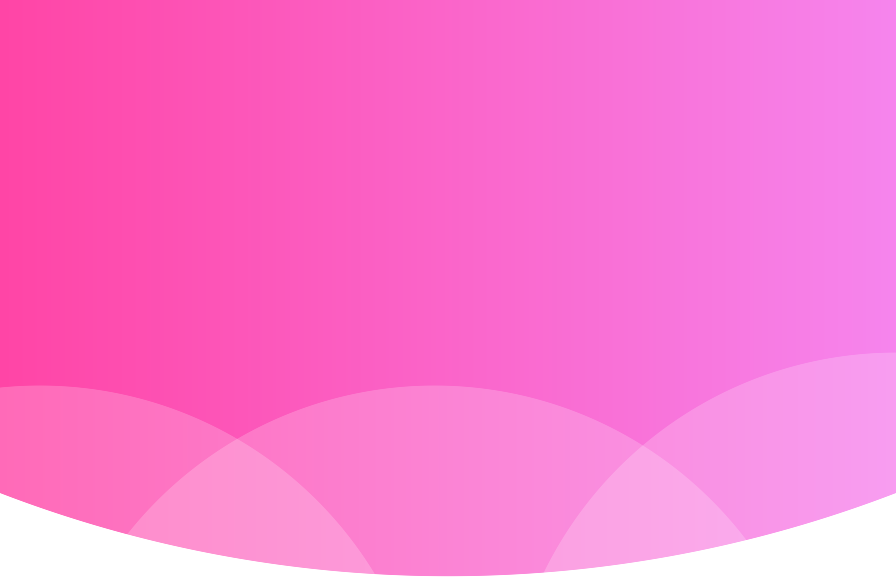
Write a WebGL 1 fragment shader that draws this background.

```glsl
precision highp float;
// A pink-to-violet banner whose lower edge is a wide shallow arc over white.
// Three translucent white discs rise from below and brighten where they overlap.
// Shapes are circle distance functions, in units of the canvas height.

uniform vec2 u_resolution;

const float ASPECT = 512.0 / 330.0;

// Colours
const vec3 PINK = vec3(1.0, 0.27, 0.65);
const vec3 VIOLET = vec3(0.965, 0.52, 0.93);
const vec3 WHITE = vec3(1.0);

// Translucent discs
const float DISC_OPACITY = 0.2;
const float DISC_RADIUS = 0.679;
const vec2 LEFT_DISC = vec2(0.069, -0.346);
const vec2 MIDDLE_DISC = vec2(0.7525, -0.346);
const vec2 RIGHT_DISC = vec2(1.5515, -0.289);

// Large circle that bounds the banner below
const float BANNER_RADIUS = 2.162;
const vec2 BANNER_CENTER = vec2(0.5 * ASPECT, 2.165);

// Antialiased coverage of a filled circle
float circle(vec2 p, vec2 center, float radius) {
    float edge = 0.5 / u_resolution.y;
    return 1.0 - smoothstep(-edge, edge, length(p - center) - radius);
}

vec3 addDisc(vec3 color, vec2 p, vec2 center) {
    return mix(color, WHITE, DISC_OPACITY * circle(p, center, DISC_RADIUS));
}

void main() {
    vec2 uv = gl_FragCoord.xy / u_resolution;
    vec2 p = uv * vec2(ASPECT, 1.0);

    // Horizontal gradient
    vec3 color = mix(PINK, VIOLET, uv.x);

    // Overlapping discs
    color = addDisc(color, p, LEFT_DISC);
    color = addDisc(color, p, MIDDLE_DISC);
    color = addDisc(color, p, RIGHT_DISC);

    // White below the arc
    color = mix(WHITE, color, circle(p, BANNER_CENTER, BANNER_RADIUS));

    gl_FragColor = vec4(color, 1.0);
}
```
